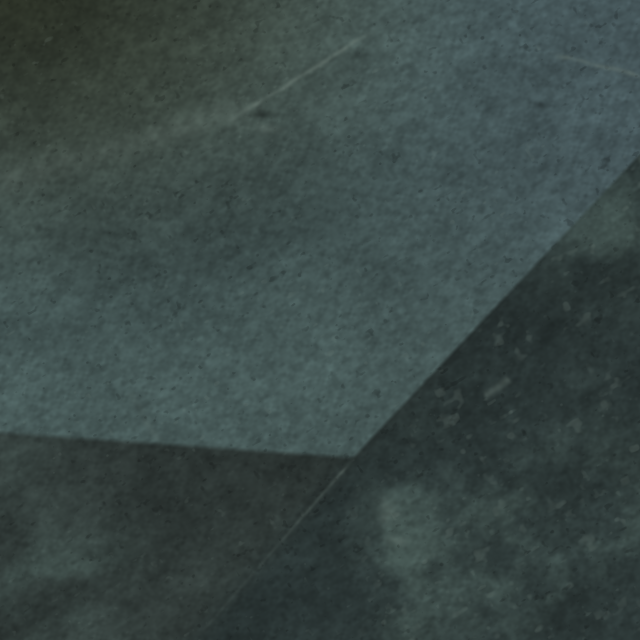
Give the GLSL for this texture, as a Shadertoy shader.

```glsl
// Worn slate slabs: one broad lit slab meets two darker ones at a corner.
// Straight joints come from signed line distances, the stone from layered
// value noise, and the wear from broken scratches and ragged flecks.

const vec2 CORNER = vec2(0.553, 0.286);
const vec2 GRAIN_DIR = vec2(0.86, 0.51);
const vec3 SLATE = vec3(0.273, 0.343, 0.338);
const vec3 BLUE_SLATE = vec3(0.272, 0.338, 0.352);
const vec3 OLIVE_SLATE = vec3(0.250, 0.292, 0.260);
const vec3 OLIVE_SHADE = vec3(0.160, 0.180, 0.140);
const vec3 BROWN_SLAB = vec3(0.182, 0.216, 0.207);
const vec3 DARK_SLAB = vec3(0.160, 0.200, 0.198);
const vec3 WORN_SLAB = vec3(0.262, 0.326, 0.310);
const vec3 PALE_MARK = vec3(0.440, 0.500, 0.470);

float hash(vec2 p) {
    return fract(sin(dot(p, vec2(127.1, 311.7))) * 43758.5453);
}

float noise(vec2 p) {
    vec2 i = floor(p), f = fract(p);
    f = f * f * (3.0 - 2.0 * f);
    return mix(mix(hash(i), hash(i + vec2(1, 0)), f.x),
               mix(hash(i + vec2(0, 1)), hash(i + vec2(1, 1)), f.x), f.y);
}

float fbm(vec2 p) {
    float sum = 0.0, amp = 0.5;
    for (int i = 0; i < 5; i++) {
        sum += amp * noise(p);
        p = mat2(1.6, 1.2, -1.2, 1.6) * p + 7.3;
        amp *= 0.5;
    }
    return sum / 0.97;
}

// Rotates into the frame whose x axis follows dir
vec2 alongDir(vec2 p, vec2 dir) {
    return vec2(dot(p, dir), dot(p, vec2(-dir.y, dir.x)));
}

// Signed distance to a line, positive on the left of a -> b
float lineSide(vec2 p, vec2 a, vec2 b) {
    return alongDir(p - a, normalize(b - a)).y;
}

// Soft stroke that fades toward both ends
float scratch(vec2 p, vec2 a, vec2 b, float width) {
    vec2 ab = b - a;
    float t = clamp(dot(p - a, ab) / dot(ab, ab), 0.0, 1.0);
    float d = length(p - a - ab * t) / width;
    return exp(-d * d) * smoothstep(0.0, 0.15, t) * smoothstep(1.0, 0.85, t);
}

float blob(vec2 p, vec2 center, vec2 size) {
    vec2 q = (p - center) / size;
    return exp(-dot(q, q));
}

// Ragged flecks: the rare peaks of noise, thinned out by broad patches
float flecks(vec2 p, float scale, float threshold, float seed) {
    vec2 g = alongDir(p, GRAIN_DIR) * scale * vec2(0.92, 1.1) + seed;
    float peaks = 0.70 * noise(g) + 0.30 * noise(g * 2.1 + 5.1);
    float patches = 0.14 * (noise(p * 13.0 + seed) - 0.5);
    return smoothstep(threshold, threshold + 0.20, peaks + patches);
}

// Lit slab: blue to the right, olive toward a shadowed top left
vec3 litSlab(vec2 p, float cloud) {
    vec3 col = mix(SLATE, BLUE_SLATE, smoothstep(0.4, 1.0, p.x) * smoothstep(0.3, 0.8, p.y));
    float reach = length((p - vec2(0.0, 1.04)) * vec2(0.85, 1.2));
    col = mix(col, OLIVE_SLATE, 0.8 * smoothstep(0.68, 0.25, reach));
    col = mix(col, OLIVE_SHADE, smoothstep(0.46, 0.0, reach));
    col *= 1.0 - 0.14 * blob(p, vec2(0.40, 0.68), vec2(0.24, 0.12));
    col *= 1.0 - 0.10 * blob(p, vec2(0.20, 0.60), vec2(0.15, 0.09));
    return col * (1.0 + 0.20 * (cloud - 0.5));
}

// Dark slabs: brownish left of the lower joint, mottled wear on the right
vec3 darkSlab(vec2 p, float side, float cloud) {
    vec3 col = mix(BROWN_SLAB, DARK_SLAB, smoothstep(-0.03, 0.03, side));
    float wear = smoothstep(0.36, 0.68, fbm(p * 14.0 + 31.0));
    float zone = blob(p, vec2(0.87, 0.14), vec2(0.24, 0.20))
               + 0.8 * blob(p, vec2(0.63, 0.12), vec2(0.06, 0.18))
               + 0.9 * blob(p, vec2(0.07, 0.09), vec2(0.18, 0.09))
               + 0.4 * blob(p, vec2(0.0, 0.28), vec2(0.10, 0.08))
               + 0.9 * blob(p, vec2(1.0, 0.64), vec2(0.15, 0.11));
    col = mix(col, WORN_SLAB, min(zone, 1.0) * (0.18 + 0.72 * wear));
    return col * (1.0 + 0.36 * (cloud - 0.5));
}

void mainImage(out vec4 fragColor, in vec2 fragCoord) {
    vec2 p = fragCoord / iResolution.xy;
    vec2 g = alongDir(p, GRAIN_DIR);
    float cloud = fbm(g * vec2(9.0, 12.0));

    // Slabs and their joints
    float leftEdge = lineSide(p, vec2(0.0, 0.3255), CORNER);
    float rightEdge = lineSide(p, CORNER, vec2(1.0, 0.759));
    float inside = min(leftEdge, rightEdge);
    float lit = smoothstep(-0.007, 0.004, leftEdge) * smoothstep(-0.004, 0.004, rightEdge);
    float side = -lineSide(p, vec2(0.319, 0.017), CORNER);
    vec3 col = mix(darkSlab(p, side, cloud), litSlab(p, cloud), lit);
    float fade = smoothstep(0.0, 0.25, p.x) * smoothstep(0.92, 0.7, p.x);
    col *= 1.0 - 0.12 * fade * (1.0 - lit) * exp(min(inside, 0.0) * 22.0);

    // Fine, barely slanted grain with dark pores and pale flecks
    float grain = noise(g * vec2(100.0, 130.0)) + 0.8 * noise(g * vec2(170.0, 200.0) + 9.0) - 0.9;
    col *= 1.0 + 0.155 * grain + 0.22 * (fbm(g * vec2(38.0, 50.0)) - 0.5);
    col *= 1.0 - 0.17 * flecks(p, 105.0, 0.74, 3.0);
    col = mix(col, PALE_MARK, 0.16 * flecks(p, 90.0, 0.78, 11.0));
    float chipZone = (1.0 - lit) * smoothstep(0.5, 0.62, p.x);
    col = mix(col, PALE_MARK, 0.22 * chipZone * flecks(p, 55.0, 0.70, 27.0));

    // Broken scratches, the faint lower joint and a few pits
    vec2 q = p + 0.006 * (vec2(noise(p * 30.0), noise(p * 30.0 + 50.0)) - 0.5);
    float lowerJoint = scratch(p, vec2(0.30, -0.005), CORNER + 0.015, 0.003);
    float marks = 0.34 * scratch(q, vec2(0.35, 0.808), vec2(0.590, 0.955), 0.0042)
                + 0.19 * scratch(q, vec2(-0.05, 0.70), vec2(0.42, 0.84), 0.018)
                + 0.28 * scratch(q, vec2(0.86, 0.915), vec2(1.03, 0.874), 0.004)
                + (0.10 + 0.18 * smoothstep(0.12, 0.26, p.y)) * lowerJoint
                + 0.32 * blob(q, vec2(0.414, 0.798), vec2(0.020, 0.008))
                + 0.32 * blob(q, vec2(0.603, 0.20), vec2(0.014, 0.018))
                + 0.32 * blob(q, vec2(0.620, 0.155), vec2(0.014, 0.007))
                + 0.34 * scratch(q, vec2(0.755, 0.38), vec2(0.80, 0.41), 0.006)
                + 0.14 * scratch(q, vec2(0.20, 0.39), vec2(0.255, 0.30), 0.006);
    col = mix(col, PALE_MARK, marks * (0.4 + 1.1 * noise(p * 80.0)));
    float pits = blob(q, vec2(0.412, 0.820), vec2(0.022, 0.006))
               + blob(q, vec2(0.560, 0.912), vec2(0.014, 0.008))
               + blob(q, vec2(0.846, 0.835), vec2(0.012, 0.006));
    fragColor = vec4(col * (1.0 - 0.26 * pits), 1.0);
}
```
